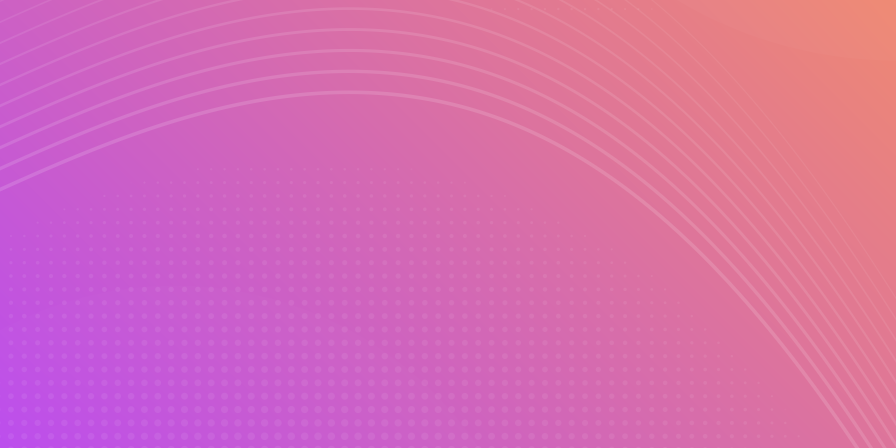
A Shadertoy shader for this background:

```glsl
#define PURPLE vec3(0.735, 0.3, 0.93)
#define ORANGE vec3(0.935, 0.535, 0.445)
#define LINE_COUNT 11
#define LINE_GAP 0.0467
#define LINE_ALPHA 0.14
#define CREST vec2(0.78, 0.794)
#define DOT_GAP 0.0298
#define DOT_SHIFT vec2(0.82, 0.88)
#define DOT_SIZE 0.0088
#define DOT_ALPHA 0.07
#define DOME_RADIUS 1.326
#define DISC_ALPHA 0.022

// Coverage of a shape from its signed distance, negative inside
float fill(float dist, float pixel) {
    return clamp(0.5 - dist / pixel, 0.0, 1.0);
}

// Height of the lowest wave line
float waveHeight(float x) {
    float v = x - CREST.x;
    return CREST.y - v * v * (0.476 + 0.146 * v - 0.0142 * v * v * v * v);
}

// Stacked copies of one curve, thinner and fainter upwards
float waveLines(vec2 p, float pixel) {
    float delta = 0.002;
    float slope = (waveHeight(p.x + delta) - waveHeight(p.x - delta)) / (2.0 * delta);
    float rise = p.y - waveHeight(p.x);
    float stretch = sqrt(1.0 + slope * slope);
    float cover = 0.0;
    for (int i = 0; i < LINE_COUNT; i++) {
        float level = float(i) / float(LINE_COUNT);
        float halfWidth = mix(0.004, 0.001, level);
        float dist = abs(rise - float(i) * LINE_GAP) / stretch - halfWidth;
        cover = max(cover, fill(dist, pixel) * (1.0 - 0.6 * level));
    }
    return cover;
}

// Halftone grid whose dots grow with depth inside two large circles
float halftone(vec2 p, float pixel) {
    vec2 cell = p / DOT_GAP - DOT_SHIFT;
    vec2 center = (floor(cell + 0.5) + DOT_SHIFT) * DOT_GAP;
    float lower = DOME_RADIUS - distance(center, vec2(0.671, -0.677));
    float upper = DOME_RADIUS - distance(center, vec2(1.276, 2.29));
    float depth = max(max(lower, upper), 0.0);
    float radius = 0.0014 + DOT_SIZE * sqrt(depth);
    return fill(distance(p, center) - radius, pixel) * smoothstep(0.0, 0.006, depth);
}

// Large pale disc, strongest at its rim
float paleDisc(vec2 p, vec2 center, float radius, float pixel) {
    float dist = distance(p, center) - radius;
    return fill(dist, pixel) * smoothstep(-0.6, 0.0, dist);
}

void mainImage(out vec4 fragColor, in vec2 fragCoord) {
    float pixel = 1.0 / iResolution.y;
    vec2 p = fragCoord * pixel;
    float aspect = iResolution.x * pixel;

    // Diagonal gradient
    vec3 color = mix(PURPLE, ORANGE, (p.x + p.y) / (aspect + 1.0));

    // Faint discs in opposite corners
    float discs = 0.5 * paleDisc(p, vec2(0.39, -0.456), 0.818, pixel)
                + paleDisc(p, vec2(2.0, 1.818), 0.953, pixel);
    color = mix(color, vec3(1.0), DISC_ALPHA * discs);

    // Dots and waves
    color = mix(color, vec3(1.0), DOT_ALPHA * halftone(p, pixel));
    color = mix(color, vec3(1.0), LINE_ALPHA * waveLines(p, pixel));

    fragColor = vec4(color, 1.0);
}
```
